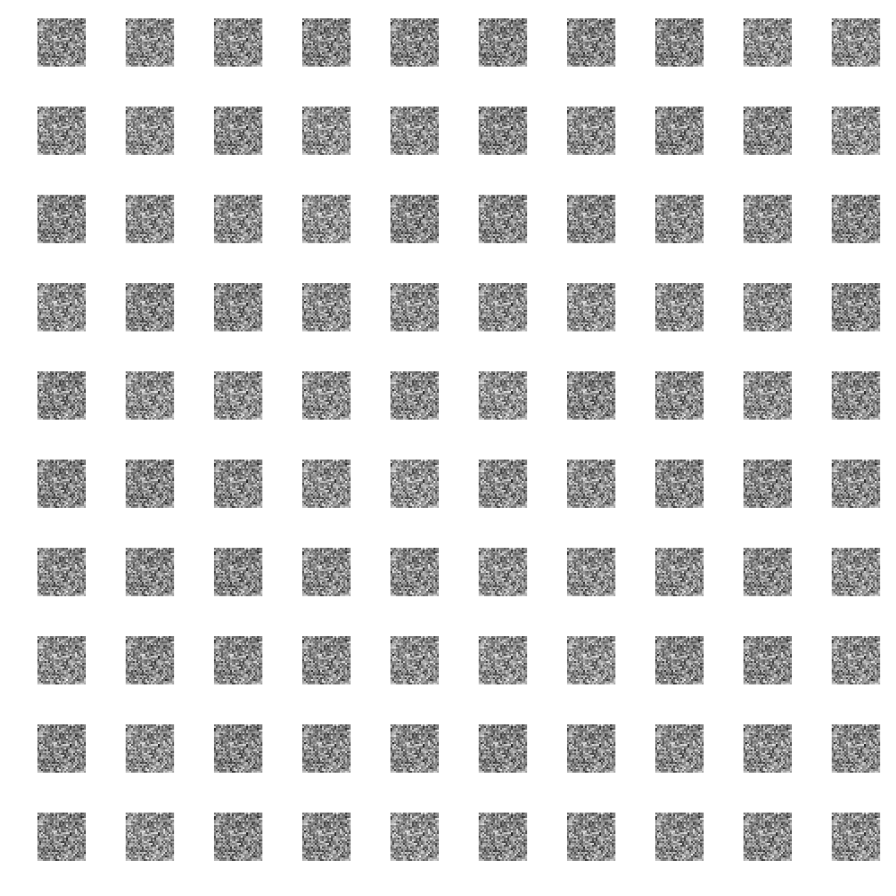
A WebGL 2 fragment shader for this pattern:

```glsl
#version 300 es
precision highp float;

uniform vec2 u_resolution;
out vec4 fragColor;

// Layout, in canvas units
const vec2 FIRST_CENTER = vec2(0.0688, 0.0661);
const float PITCH = 0.0985;
const float TILE_SIZE = 0.054;
const float REPEATS = 10.0;

// Grain
const float GRAINS_PER_SIDE = 27.0;
const float MEAN_GRAY = 0.54;
const float GRAY_SPREAD = 0.46;
const float TILE_GRAIN = 0.12;        // share of grain unique to each tile
const float TILE_BRIGHTNESS = 0.05;   // brightness range between tiles
const float MAX_GRAIN_BLUR = 0.45;    // in grains
const vec3 PAPER = vec3(1.0);

float hash(vec2 p) {
    return fract(sin(dot(p, vec2(12.9898, 78.233))) * 43758.5453);
}

// Difference of two uniform values: most grains stay near middle gray
float triangularNoise(vec2 p) {
    return hash(p) - hash(p + vec2(37.0, 61.0));
}

float grainGray(vec2 cell, vec2 tile) {
    cell = clamp(cell, 0.0, GRAINS_PER_SIDE - 1.0);
    float shared = triangularNoise(cell + 3.0);
    float unique = triangularNoise(cell + tile * 31.0 + 101.0);
    return MEAN_GRAY + GRAY_SPREAD * mix(shared, unique, TILE_GRAIN);
}

// Blends the four grains around a corner over a narrow edge
float smoothGrain(vec2 p, vec2 tile, vec2 pixel) {
    vec2 corner = floor(p + 0.5);
    vec2 blur = min(pixel, vec2(MAX_GRAIN_BLUR));
    vec2 t = clamp((p - corner) / blur + 0.5, 0.0, 1.0);
    float lower = mix(grainGray(corner - 1.0, tile),
                      grainGray(corner + vec2(0.0, -1.0), tile), t.x);
    float upper = mix(grainGray(corner + vec2(-1.0, 0.0), tile),
                      grainGray(corner, tile), t.x);
    return mix(lower, upper, t.y);
}

void main() {
    vec2 uv = gl_FragCoord.xy / u_resolution;
    vec2 pixel = 1.0 / u_resolution;

    // Nearest tile and position relative to its center
    vec2 tile = clamp(floor((uv - FIRST_CENTER) / PITCH + 0.5), 0.0, REPEATS - 1.0);
    vec2 local = uv - FIRST_CENTER - tile * PITCH;

    // Square coverage with edges one pixel soft
    vec2 inside = clamp((0.5 * TILE_SIZE - abs(local)) / pixel + 0.5, 0.0, 1.0);
    float coverage = inside.x * inside.y;

    // Repeated grain with a slight brightness change per tile
    float grainScale = GRAINS_PER_SIDE / TILE_SIZE;
    float gray = smoothGrain((local + 0.5 * TILE_SIZE) * grainScale, tile, pixel * grainScale);
    gray += TILE_BRIGHTNESS * (hash(tile + 211.0) - 0.5);

    vec3 color = mix(PAPER, vec3(clamp(gray, 0.0, 1.0)), coverage);
    fragColor = vec4(color, 1.0);
}
```
